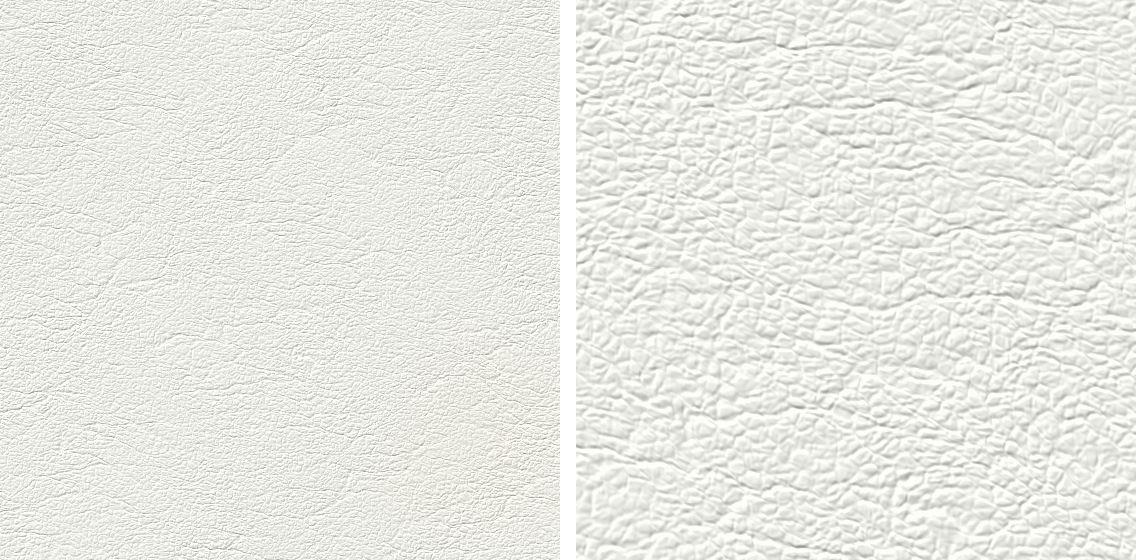
Left: the whole. Right: its middle third, enlarged.
Write a three.js fragment shader that draws this texture.

```glsl
varying vec2 vUv;

vec2 hash2(vec2 p) {
  return fract(sin(vec2(dot(p, vec2(127.1, 311.7)), dot(p, vec2(269.5, 183.3)))) * 4375.85);
}

// Cellular noise: zero on cell borders, rising towards cell centres
float cellEdge(vec2 p) {
  vec2 cell = floor(p), local = fract(p);
  float nearest = 8.0, second = 8.0;
  for (int y = -1; y <= 1; y++) {
    for (int x = -1; x <= 1; x++) {
      vec2 offset = vec2(float(x), float(y));
      float d = length(offset + hash2(cell + offset) - local);
      second = min(second, max(nearest, d));
      nearest = min(nearest, d);
    }
  }
  return second - nearest;
}

// Layered sines, roughly -1 to 1
float waves(vec2 p) {
  return 0.5 * sin(p.x + 1.7 * sin(p.y * 0.8 + 1.0))
       + 0.3 * sin(p.y * 1.9 - p.x * 1.3 + 2.0)
       + 0.2 * sin(p.x * 3.7 + p.y * 3.1 + sin(p.x * 2.3));
}

vec2 rotate(vec2 p, float angle) {
  float c = cos(angle), s = sin(angle);
  return vec2(c * p.x - s * p.y, s * p.x + c * p.y);
}

float crease(vec2 p, float width) {
  return 1.0 - smoothstep(0.0, width, cellEdge(p));
}

float leatherHeight(vec2 p) {
  // Bend the skin gently, then make the crease paths ragged
  vec2 bent = p + 0.012 * vec2(waves(p * 9.0), waves(p.yx * 11.0 + 4.0));
  vec2 ragged = bent + 0.0035 * vec2(waves(bent * 75.0), waves(bent.yx * 68.0 + 2.0))
                     + 0.0013 * vec2(waves(bent.yx * 210.0), waves(bent * 190.0 + 5.0));

  // Wrinkles: horizontal folds of three lengths, faint diagonal stretch lines
  float longFold = crease(rotate(ragged, 0.06) * vec2(7.0, 27.0) + 3.0, 0.11)
                 * smoothstep(-0.5, 0.5, waves(p * vec2(15.0, 24.0)));
  float shortFold = crease(rotate(ragged, -0.09) * vec2(17.0, 50.0) + 9.0, 0.19)
                  * smoothstep(-0.6, 0.5, waves(p * vec2(23.0, 31.0) + 6.0));
  float tinyFold = crease(rotate(ragged, 0.12) * vec2(34.0, 80.0) + 41.0, 0.3)
                 * smoothstep(-0.7, 0.5, waves(p * vec2(33.0, 41.0) + 2.0));
  float rising = crease(rotate(ragged, -0.7) * vec2(5.0, 15.0) + 17.0, 0.08)
               * smoothstep(-0.3, 0.6, waves(p * 8.0 + 1.0));
  float falling = crease(rotate(ragged, 0.75) * vec2(4.0, 13.0) + 29.0, 0.08)
                * smoothstep(-0.2, 0.6, waves(p.yx * 9.0 + 3.0));

  // Pebbled grain of mixed size, deeper beside the folds
  float pebble = smoothstep(0.0, 0.42, cellEdge(ragged * vec2(90.0, 122.0)));
  float speck = smoothstep(0.0, 0.5, cellEdge(bent * vec2(130.0, 160.0) + 7.0));
  float depth = 0.36 + 0.09 * waves(p * 13.0 + 8.0) + 0.15 * shortFold;
  return depth * (pebble + 0.55 * speck) - 0.6 * longFold - 0.42 * shortFold
       - 0.32 * tinyFold - 0.3 * rising - 0.26 * falling;
}

void main() {
  // Relief lit from above and slightly left
  vec2 towardLight = vec2(-0.0005, 0.0010);
  float relief = leatherHeight(vUv - towardLight) - leatherHeight(vUv + towardLight);

  // Soft highlights and a little broad unevenness
  float shade = 0.919 + 0.29 * relief + 0.005 * waves(vUv * 6.0);
  shade = clamp(shade, 0.6, 0.995);
  vec3 color = shade * vec3(1.0, 1.002, 0.98);

  // Faint warm stain towards the lower right
  float stain = 1.0 - smoothstep(0.05, 0.28, length(vUv - vec2(0.87, 0.2)) + 0.04 * waves(vUv * 14.0));
  color *= mix(vec3(1.0), vec3(1.0, 0.993, 0.975), stain);
  gl_FragColor = vec4(min(color, 1.0), 1.0);
}
```
